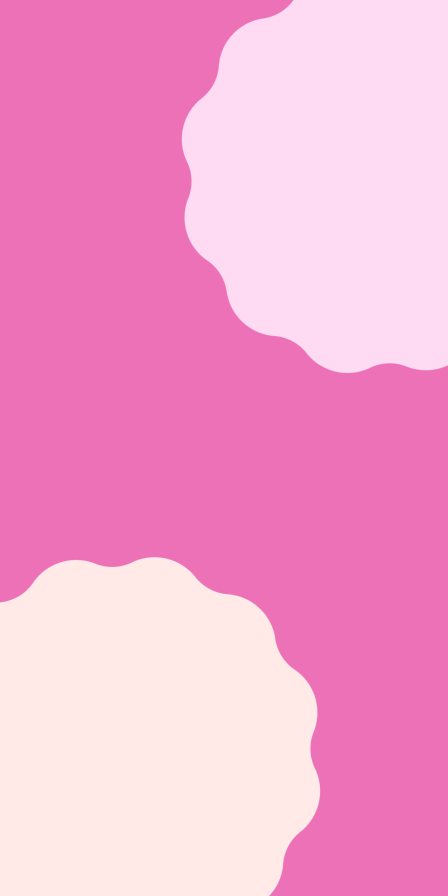
Write a Shadertoy shader that draws this background.

```glsl
// Two pale scalloped discs on a flat rose background.

const vec3 ROSE  = vec3(0.929, 0.443, 0.718);
const vec3 BLUSH = vec3(0.996, 0.859, 0.949);
const vec3 CREAM = vec3(1.000, 0.918, 0.910);

// Lengths are fractions of the canvas height.
const vec2 UPPER_CENTER = vec2(0.4258, 0.8066);
const vec2 LOWER_CENTER = vec2(0.1344, 0.1552);
const float LOBE_COUNT    = 12.0;
const float LOBE_ORBIT    = 0.1693;  // disc centre to lobe centre
const float LOBE_RADIUS   = 0.0579;
const float VALLEY_ORBIT  = 0.2628;  // disc centre to valley arc centre
const float LOBE_ROTATION = 0.2967;  // angle of the first lobe, radians

const float PI = 3.14159;

// Signed distance to a disc edged by tangent convex and concave arcs.
float scallopedDisc(vec2 p) {
    // Fold the plane into half a lobe, with the lobe on the x axis
    float halfStep = PI / LOBE_COUNT;
    float turn = atan(p.y, p.x) - LOBE_ROTATION + halfStep;
    float angle = abs(mod(turn, 2.0 * halfStep) - halfStep);
    vec2 q = length(p) * vec2(cos(angle), sin(angle));

    vec2 lobe = vec2(LOBE_ORBIT, 0.0);
    vec2 valley = VALLEY_ORBIT * vec2(cos(halfStep), sin(halfStep));
    vec2 axis = valley - lobe;
    vec2 offset = q - lobe;
    float valleyRadius = length(axis) - LOBE_RADIUS;

    // The arcs meet on the line through their centres
    bool valleySide = axis.x * offset.y > axis.y * offset.x;
    if (valleySide && length(q) < VALLEY_ORBIT) {
        return valleyRadius - length(q - valley);
    }
    return length(offset) - LOBE_RADIUS;
}

// Antialiased coverage of a shape from its signed distance.
float coverage(float dist) {
    float edge = 0.75 / iResolution.y;
    return 1.0 - smoothstep(-edge, edge, dist);
}

void mainImage(out vec4 fragColor, in vec2 fragCoord) {
    vec2 p = fragCoord / iResolution.y;

    vec3 color = ROSE;
    color = mix(color, BLUSH, coverage(scallopedDisc(p - UPPER_CENTER)));
    color = mix(color, CREAM, coverage(scallopedDisc(p - LOWER_CENTER)));

    fragColor = vec4(color, 1.0);
}
```
